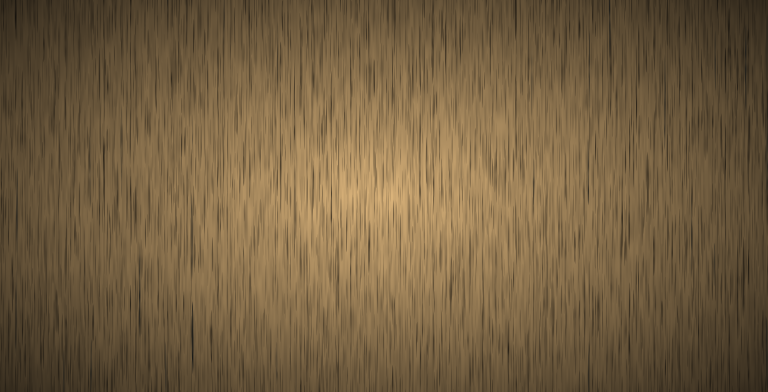
Reproduce this texture procedurally as a WebGL 1 fragment shader.

```glsl
precision highp float;
// Brown wood veneer with upright grain under a soft central light.
// Thin straight streaks sit in stretched cells at several scales, broken
// up by fibres; sparse dark cracks lie toward the sides.

uniform vec2 u_resolution;

#define WOOD_COLOR vec3(1.0, 0.82, 0.56)
#define CRACK_COLOR vec3(0.07, 0.08, 0.08)
#define LIGHT_CENTER vec2(0.497, 0.495)
#define LIGHT_PEAK 0.82
#define LIGHT_FALL 0.455
#define STREAK_DEPTH 0.40
#define STREAK_DENSITY 0.55
#define CRACK_DENSITY 0.25
#define FIBRE_DEPTH 0.16

float hash(vec2 p) {
  p = fract(p * vec2(0.1031, 0.1137));
  p += dot(p, p.yx + 33.33);
  return fract((p.x + p.y) * p.x * 97.31);
}

// Smooth lattice noise for the short fibres
float valueNoise(vec2 p) {
  vec2 cell = floor(p);
  vec2 f = fract(p);
  f = f * f * (3.0 - 2.0 * f);
  float low = mix(hash(cell), hash(cell + vec2(1.0, 0.0)), f.x);
  float high = mix(hash(cell + vec2(0.0, 1.0)), hash(cell + 1.0), f.x);
  return mix(low, high, f.y);
}

// Upright marks in shifted columns; marks of one column share a line
float streaks(vec2 p, float columns, float span, float halfWidth,
              float density, float seed) {
  vec2 grid = p * vec2(columns, 1.0 / span);
  float column = floor(grid.x);
  grid.y += 19.0 * hash(vec2(column + seed, seed + 3.0));
  vec2 id = vec2(column, floor(grid.y)) + seed;
  vec2 f = fract(grid);

  float center = mix(0.3, 0.7, hash(vec2(column + seed, seed + 11.3)));
  center += 0.08 * (hash(id + 11.3) - 0.5);
  float reach = mix(0.4, 1.0, hash(id + 27.7));
  float taper = sqrt(max(0.0, 1.0 - abs(2.0 * f.y - 1.0) / reach));
  float width = halfWidth * mix(0.5, 1.2, hash(id + 41.9)) * taper;

  // Box coverage keeps thin marks faint instead of widening them
  float pixel = columns / u_resolution.y;
  float gap = abs(f.x - center);
  float body = clamp((width - gap) / pixel + 0.5, 0.0, 1.0);
  body = min(body, 2.0 * width / pixel);
  float present = step(hash(id + 63.1), density);
  float strength = mix(0.35, 1.0, hash(id + 85.5));
  return body * present * strength * smoothstep(0.0, 0.4, taper);
}

void main() {
  vec2 uv = gl_FragCoord.xy / u_resolution;
  vec2 p = gl_FragCoord.xy / u_resolution.y;

  // Barely wavering grain
  vec2 grain = p;
  grain.x += 0.0004 * sin(p.y * 19.0 + p.x * 9.0);

  // Fibres break the streaks into shorter ragged pieces
  float fibre = valueNoise(grain * vec2(230.0, 22.0) + 5.0);
  float ragged = valueNoise(grain * vec2(190.0, 45.0) + 131.0);
  float breakup = 0.55 + 0.75 * ragged;

  // Streaks from broad and long to fine and short
  float wood = 1.0;
  float columns = 62.0;
  float span = 0.27;
  for (int i = 0; i < 4; i++) {
    float seed = 7.0 + 37.0 * float(i);
    float mark = streaks(grain, columns, span, 0.15,
                         STREAK_DENSITY, seed);
    wood *= 1.0 - STREAK_DEPTH * mark * breakup;
    columns *= 1.38;
    span *= 0.72;
  }
  wood *= 1.0 + FIBRE_DEPTH * (fibre - 0.5);

  // Peaked light fading toward the rim
  vec2 offset = 2.0 * (uv - LIGHT_CENTER) * vec2(1.0, 0.92);
  float light = max(0.14, LIGHT_PEAK - LIGHT_FALL * length(offset));
  vec3 color = WOOD_COLOR * wood * light;

  // Sparse near-black cracks away from the middle
  float crack = streaks(grain, 15.0, 0.26, 0.036, CRACK_DENSITY, 211.0);
  crack *= breakup * smoothstep(0.1, 0.5, abs(offset.x));
  color = mix(color, CRACK_COLOR, min(0.85 * crack, 1.0));

  gl_FragColor = vec4(clamp(color, 0.0, 1.0), 1.0);
}
```
